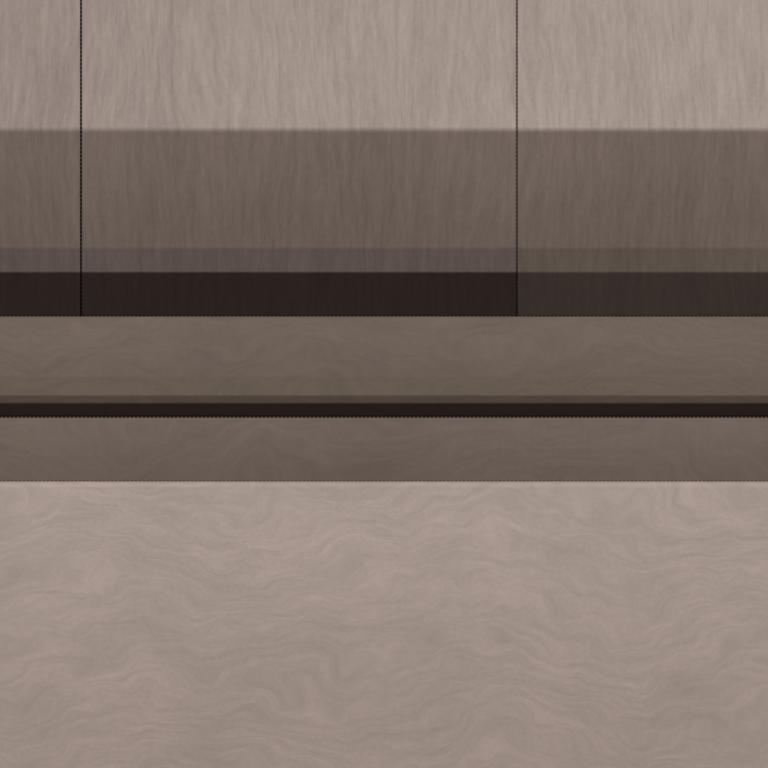
This texture is drawn by a WebGL 1 fragment shader. Its source:

```glsl
precision highp float;
// Pale wooden panelling above a stepped ledge and a broad board.
// Horizontal bands are layered from top to bottom with soft edges, then
// stretched gradient noise adds upright grain above and level grain below.

uniform vec2 u_resolution;

const float PANEL_FOOT = 0.5885;
const float GROOVE_FOOT = 0.4575;
const float BOARD_TOP = 0.3735;

vec2 hashGradient(vec2 cell) {
  vec2 p = fract(cell * vec2(0.1031, 0.1137));
  p += dot(p, p.yx + 33.3);
  float angle = 6.2832 * fract((p.x + p.y) * p.x * 7.31);
  return vec2(cos(angle), sin(angle));
}

float gradientNoise(vec2 p) {
  vec2 i = floor(p);
  vec2 f = p - i;
  vec2 w = f * f * f * (f * (f * 6.0 - 15.0) + 10.0);
  float a = dot(hashGradient(i), f);
  float b = dot(hashGradient(i + vec2(1.0, 0.0)), f - vec2(1.0, 0.0));
  float c = dot(hashGradient(i + vec2(0.0, 1.0)), f - vec2(0.0, 1.0));
  float d = dot(hashGradient(i + 1.0), f - 1.0);
  return mix(mix(a, b, w.x), mix(c, d, w.x), w.y);
}

float fbm(vec2 p) {
  float sum = 0.0;
  float gain = 1.0;
  for (int octave = 0; octave < 4; octave++) {
    sum += gain * gradientNoise(p);
    p = p * 2.03 + 17.3;
    gain *= 0.55;
  }
  return sum;
}

// One below the edge and zero above it.
float below(float y, float edge, float blur) {
  return 1.0 - smoothstep(edge - blur, edge + blur, y);
}

float line(float d, float halfWidth) {
  return 1.0 - smoothstep(halfWidth * 0.35, halfWidth * 1.5, abs(d));
}

// Fine beads along a joint.
float beads(float along) {
  return 0.5 + 0.5 * cos(along * 6.2832 * 192.0);
}

// The first axis of p runs along the fibres.
float woodGrain(vec2 p, float bend) {
  float warp = bend * fbm(p * vec2(3.0, 6.0) + 40.0);
  vec2 q = vec2(p.x, p.y + warp);
  float broad = fbm(q * vec2(3.0, 24.0));
  float fibre = fbm(q * vec2(13.0, 115.0) + 11.0);
  float pores = gradientNoise(q * vec2(65.0, 240.0) + 71.0);
  return 0.35 * broad + 0.65 * fibre + 0.35 * pores;
}

vec3 panelColour(vec2 p, float blur) {
  float rightPlank = smoothstep(0.671, 0.675, p.x);
  vec3 lit = mix(vec3(0.590, 0.535, 0.505), vec3(0.630, 0.572, 0.540),
                 smoothstep(0.0, 0.45, p.x));
  lit += 0.012 * rightPlank;
  vec3 shade = mix(vec3(0.435, 0.384, 0.353), vec3(0.402, 0.352, 0.322),
                   smoothstep(0.82, 0.68, p.y));
  vec3 fold = mix(vec3(0.350, 0.308, 0.292), vec3(0.355, 0.314, 0.282), rightPlank);
  vec3 deep = mix(vec3(0.165, 0.133, 0.122), vec3(0.215, 0.183, 0.165), rightPlank);
  vec3 c = mix(lit, shade, below(p.y, 0.831, 0.005));
  c = mix(c, fold, below(p.y, 0.677, 0.003));
  return mix(c, deep, below(p.y, 0.6455, blur + 0.001));
}

vec3 ledgeColour(float y, float blur) {
  vec3 c = mix(vec3(0.412, 0.362, 0.330), vec3(0.438, 0.387, 0.353),
               smoothstep(0.50, 0.57, y));
  c = mix(c, vec3(0.400, 0.355, 0.317), below(y, 0.509, 0.002));
  c = mix(c, vec3(0.305, 0.264, 0.235), below(y, 0.485, 0.002));
  c = mix(c, vec3(0.140, 0.112, 0.102), below(y, 0.475, blur + 0.001));
  vec3 lower = mix(vec3(0.400, 0.350, 0.320), vec3(0.432, 0.382, 0.350),
                   smoothstep(BOARD_TOP, GROOVE_FOOT, y));
  return mix(c, lower, below(y, GROOVE_FOOT, blur));
}

void main() {
  vec2 p = gl_FragCoord.xy / u_resolution;
  float blur = max(0.0012, 0.75 / u_resolution.y);
  float inLedge = below(p.y, PANEL_FOOT, blur);
  float inBoard = below(p.y, BOARD_TOP, blur);

  vec3 board = mix(vec3(0.600, 0.540, 0.505), vec3(0.645, 0.585, 0.550),
                   smoothstep(0.0, 0.37, p.y));
  vec3 c = mix(panelColour(p, blur), ledgeColour(p.y, blur), inLedge);
  c = mix(c, board, inBoard);

  // Grain contrast follows the brightness of each surface.
  float upright = woodGrain(p.yx, 0.018);
  float level = woodGrain(p * vec2(1.0, 0.72), 0.06);
  float grain = mix(0.10 * upright, 0.07 * level, inLedge);
  float mottling = 0.025 * fbm(p * 5.0 + 9.0);
  float tooth = 0.025 * gradientNoise(p * 190.0);
  c *= 1.0 + grain + mottling + tooth;

  // Upright plank joints end at the ledge.
  float seam = line(p.x - 0.1055, 0.0016) + 0.72 * line(p.x - 0.673, 0.0016);
  c *= 1.0 - seam * (1.0 - inLedge) * (0.48 + 0.18 * beads(p.y));

  // Beaded joints cross the full width.
  float bead = beads(p.x);
  c *= 1.0 - line(p.y - PANEL_FOOT, 0.0016) * (0.12 + 0.25 * bead);
  c *= 1.0 - line(p.y - GROOVE_FOOT, 0.0018) * (0.20 + 0.40 * bead);
  c *= 1.0 - line(p.y - BOARD_TOP, 0.0016) * (0.06 + 0.16 * bead);
  c *= 1.0 + 0.035 * line(p.y - BOARD_TOP + 0.005, 0.003);

  gl_FragColor = vec4(clamp(c, 0.0, 1.0), 1.0);
}
```
